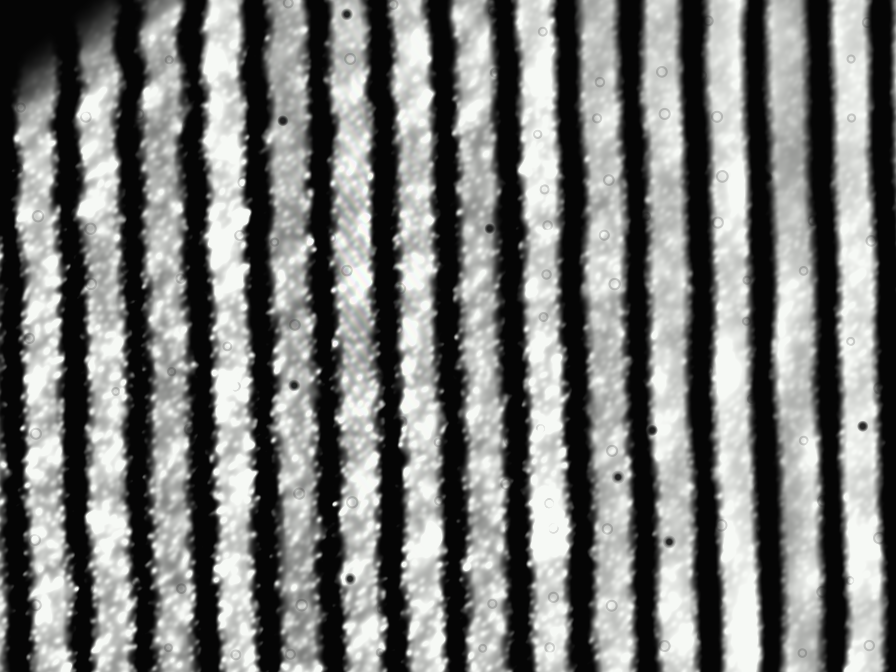
Give the GLSL for this pattern, as a Shadertoy shader.

```glsl
// Near-vertical interference fringes: fourteen soft bright bands on black, leaning slightly.
// Each band is a smooth profile across a repeated axis, broken up by cellular speckle,
// sine wobble, scattered dust rings and a shadowed upper left corner.

vec3 hash3(vec2 cell) {
    vec3 q = fract(cell.xyx * vec3(0.1031, 0.1030, 0.0973));
    q += dot(q, q.yxz + 33.33);
    return fract((q.xxy + q.yzz) * q.zyx);
}

// Cellular noise: a soft blob of random strength in every cell, centred near zero.
float speckle(vec2 p) {
    vec2 cell = floor(p), local = fract(p);
    float sum = 0.0;
    for (int j = -1; j <= 1; j++) {
        for (int i = -1; i <= 1; i++) {
            vec2 offset = vec2(i, j);
            vec3 h = hash3(cell + offset);
            vec2 d = offset + h.xy - local;
            sum += h.z * exp(-5.0 * dot(d, d));
        }
    }
    return sum - 0.314;
}

// Dust: faint diffraction rings, a few of them with a dark core. Returns a light factor.
float dust(vec2 p) {
    vec2 grid = p / 0.078;
    vec3 h = hash3(floor(grid) + 71.0);
    float r = length(fract(grid) - mix(vec2(0.2), vec2(0.8), h.xy)) * 0.078;
    float radius = mix(0.005, 0.008, h.x);
    float ring = 1.0 - smoothstep(0.0006, 0.0026, abs(r - radius));
    float core = 1.0 - smoothstep(0.003, 0.009, r);
    float present = step(0.3, h.z), heavy = step(0.91, h.z);
    return (1.0 - 0.17 * ring * present) * (1.0 - 0.85 * core * heavy);
}

// Sideways drift of the bands: tight waves at upper left, slow bends elsewhere.
float wobble(vec2 p) {
    float upperLeft = smoothstep(0.45, 1.0, p.y) * (1.0 - smoothstep(0.3, 0.95, p.x));
    float tight = sin(p.y * 43.0 + p.x * 9.0) + 0.5 * sin(p.y * 71.0 - p.x * 23.0);
    float slow = sin(p.y * 14.0 + p.x * 5.0) + 0.6 * sin(p.y * 25.0 - p.x * 11.0);
    return 0.0042 * upperLeft * tight + 0.0016 * slow;
}

void mainImage(out vec4 fragColor, in vec2 fragCoord) {
    vec2 p = fragCoord / iResolution.y;
    p.x += 0.5 * (4.0 / 3.0 - iResolution.x / iResolution.y);

    // Speckle: slanted lumps at left, long smooth streaks at right, fine grain over both
    float rightSide = smoothstep(0.55, 1.15, p.x);
    float lumps = speckle(vec2(p.x * 24.0 - p.y * 7.0, p.y * 22.0 - p.x * 8.0));
    float streaks = speckle(vec2(p.x * 17.0 + 40.0, p.y * 8.0 - p.x * 2.0));
    float coarse = mix(lumps, streaks, 0.2 + 0.6 * rightSide);
    float medium = speckle(vec2(p.x * 52.0 - p.y * 14.0, p.y * 44.0) + 9.0);
    float grain = speckle(vec2(p.x * 95.0 - p.y * 25.0, p.y * 88.0) + 31.0);
    float roughness = (1.0 - 0.6 * rightSide) * mix(1.0, 0.55, smoothstep(0.5, 1.0, p.y));

    // Repeated bands, with the lean and the drift removed from the axis
    float axis = (p.x - 0.0625 - 0.026 * (0.5 - p.y) - wobble(p)) / 0.0934;
    float band = floor(axis + 0.5);
    float tone = cos(6.2832 * (band - 3.0) / 2.55);
    float fromCentre = abs(axis - band);
    fromCentre -= 0.07 * coarse + roughness * (0.07 * medium + 0.09 * grain);
    float profile = 1.0 - smoothstep(0.19, 0.39 - 0.012 * tone, fromCentre);

    // Light along each band
    float light = 0.81 + 0.095 * tone + 0.05 * rightSide;
    light += 0.42 * coarse + roughness * (0.3 * medium + 0.26 * grain);

    // Faint diagonal hatching left of the middle
    vec2 hatchPos = (p - vec2(0.54, 0.62)) / vec2(0.09, 0.28);
    float hatch = exp(-dot(hatchPos, hatchPos));
    float hatchPhase = 330.0 * (p.x + 0.75 * p.y);
    light += 0.035 * hatch * sin(hatchPhase);

    float corner = smoothstep(0.1, 0.27, 0.8 * p.x + 1.0 - p.y);
    float value = clamp(profile * light * corner * dust(p), 0.0, 0.98);

    // Neutral grey with a trace of green, tinted slightly by the hatching
    vec3 color = mix(vec3(0.018), vec3(0.985, 0.995, 0.98), value);
    color += 0.03 * hatch * profile * sin(hatchPhase + vec3(0.0, 2.1, 4.2));
    fragColor = vec4(clamp(color, 0.0, 1.0), 1.0);
}
```
